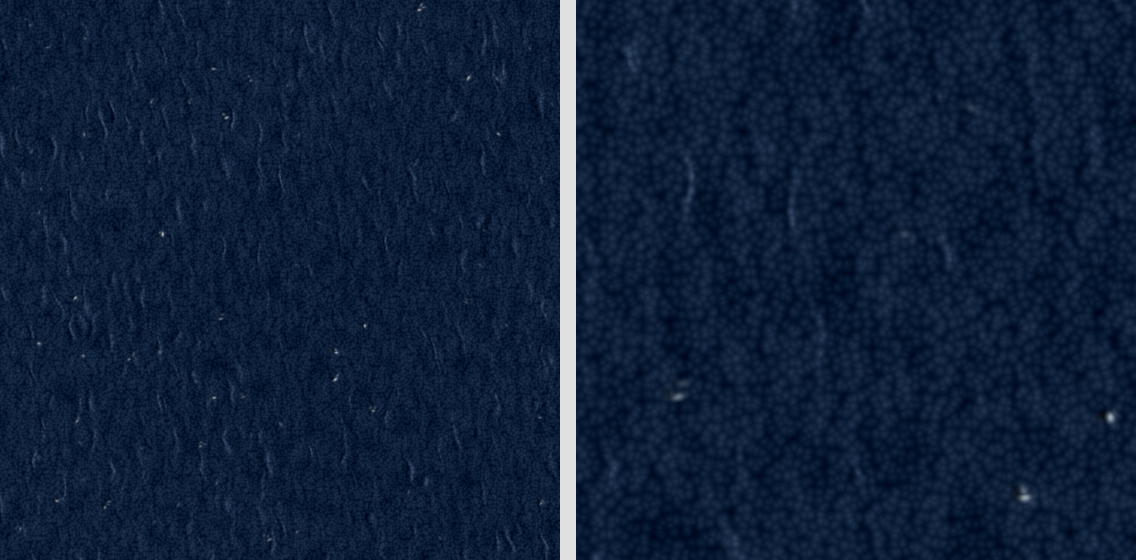
Left: the whole. Right: its middle third, enlarged.
Reproduce this texture procedurally as a Shadertoy shader.

```glsl
const vec3 NAVY = vec3(0.05, 0.12, 0.22);
const vec3 TONE_STEP = vec3(0.031, 0.033, 0.036);  // colour change per unit of tone
const vec3 FLECK_COLOR = vec3(0.72, 0.77, 0.82);
const float TONE_BIAS = -0.40;
const float HIGHLIGHT_LIFT = 0.22;
const float GRAIN_CELLS = 185.0;
const float GRAIN_GAIN = 3.3;
const vec2 MOTTLE_CELLS = vec2(125.0, 66.0);
const float MOTTLE_GAIN = 1.5;
const vec2 RELIEF_CELLS = vec2(66.0, 20.0);
const float RELIEF_GAIN = 2.2;
const vec2 STREAK_CELLS = vec2(38.0, 16.0);
const float STREAK_WIDTH = 0.0036;
const float STREAK_GAIN = 3.3;
const float STREAK_TILT = -0.10;
const float DRIFT_GAIN = 0.15;
const float FLECK_CELLS = 14.0;
const float FLECK_SHARE = 0.34;
const float FLECK_SIZE = 0.0034;

vec3 hash3(vec2 cell) {
    vec3 p = fract(cell.xyx * vec3(0.1031, 0.1030, 0.0973));
    p += dot(p, p.yzx + 33.33);
    return fract((p.xxy + p.yzz) * p.zyx);
}

// Distance to the nearest scattered point, in cell units
float cellular(vec2 p) {
    vec2 base = floor(p);
    float nearest = 4.0;
    for (int j = -1; j <= 1; j++)
    for (int i = -1; i <= 1; i++) {
        vec2 cell = base + vec2(i, j);
        vec2 d = cell + hash3(cell + 71.0).xy - p;
        nearest = min(nearest, dot(d, d));
    }
    return sqrt(nearest);
}

// Sideways wander of the upright ridges
float wander(vec2 uv) {
    return 0.0030 * sin(uv.y * 61.0 + 5.0 * sin(uv.x * 23.0))
         + 0.0018 * sin(uv.y * 157.0 + uv.x * 91.0);
}

// Short upright ridges, lit on the right and shaded on the left
float streaks(vec2 uv) {
    vec2 base = floor(uv * STREAK_CELLS);
    float tone = 0.0;
    for (int j = -1; j <= 1; j++)
    for (int i = -1; i <= 1; i++) {
        vec2 cell = base + vec2(i, j);
        vec3 place = hash3(cell + 13.0);
        vec3 shape = hash3(cell + 157.0);
        vec2 d = uv - (cell + place.xy) / STREAK_CELLS;
        d.x -= d.y * (STREAK_TILT + 0.22 * (shape.x - 0.5));
        float reach = mix(0.012, 0.044, shape.y);
        float taper = 1.0 - smoothstep(0.2, 1.0, abs(d.y) / reach);
        float across = d.x / (STREAK_WIDTH * mix(0.65, 1.2, shape.z));
        float lit = exp(-across * across);
        float shade = exp(-(across + 1.9) * (across + 1.9));
        tone += (lit - 0.4 * shade) * taper * place.z * place.z;
    }
    return tone;
}

// Sparse pale flecks in small groups; x is light, y is shadow
vec2 flecks(vec2 uv) {
    vec2 base = floor(uv * FLECK_CELLS);
    vec2 result = vec2(0.0);
    for (int j = -1; j <= 1; j++)
    for (int i = -1; i <= 1; i++) {
        vec2 cell = base + vec2(i, j);
        vec3 group = hash3(cell + 311.0);
        if (group.z > FLECK_SHARE) continue;
        vec3 look = hash3(cell + 419.0);
        float glow = mix(0.20, 1.0, look.x * look.x * look.x);
        for (int k = 0; k < 3; k++) {
            vec3 r = hash3(cell * 3.0 + float(k) * 37.0 + 523.0);
            float spread = k == 0 ? 0.0 : mix(0.003, 0.013, look.y);
            vec2 d = uv - (cell + group.xy) / FLECK_CELLS - (r.xy - 0.5) * 2.0 * spread;
            float angle = r.z * 6.283;
            vec2 axis = vec2(cos(angle), sin(angle));
            vec2 q = vec2(dot(d, axis), dot(d, vec2(-axis.y, axis.x)));
            q /= FLECK_SIZE * vec2(mix(0.8, 1.4, r.x), 0.7);
            float power = glow * (k == 0 ? 1.0 : 0.6 * r.y);
            result.x = max(result.x, power * exp(-dot(q, q)));
            vec2 s = (d + vec2(0.0042, -0.0014)) / FLECK_SIZE;
            result.y = max(result.y, power * exp(-dot(s, s)));
        }
    }
    return result;
}

void mainImage(out vec4 fragColor, in vec2 fragCoord) {
    vec2 uv = fragCoord / min(iResolution.x, iResolution.y);
    vec2 bent = uv + vec2(wander(uv), 0.0);
    vec2 leaning = bent - vec2(STREAK_TILT * uv.y, 0.0);

    // Paper tone: fine grain, slanted mottle, stretched relief and ridges
    float tone = TONE_BIAS;
    tone += GRAIN_GAIN * (0.46 - cellular(uv * GRAIN_CELLS));
    tone += MOTTLE_GAIN * (0.46 - cellular((bent - vec2(0.35 * uv.y, 0.0)) * MOTTLE_CELLS));
    tone += RELIEF_GAIN * (0.46 - cellular(leaning * RELIEF_CELLS));
    tone += STREAK_GAIN * streaks(bent);
    tone += DRIFT_GAIN * sin(uv.x * 5.0 + 2.0 * sin(uv.y * 4.0));
    float peak = clamp(tone - 0.9, 0.0, 2.0);
    tone += HIGHLIGHT_LIFT * peak * peak;

    // Flecks over the navy ground
    vec2 fleck = flecks(uv);
    vec3 color = NAVY + TONE_STEP * tone;
    color *= 1.0 - 0.8 * fleck.y;
    color = mix(color, FLECK_COLOR, fleck.x);
    fragColor = vec4(clamp(color, 0.0, 1.0), 1.0);
}
```
